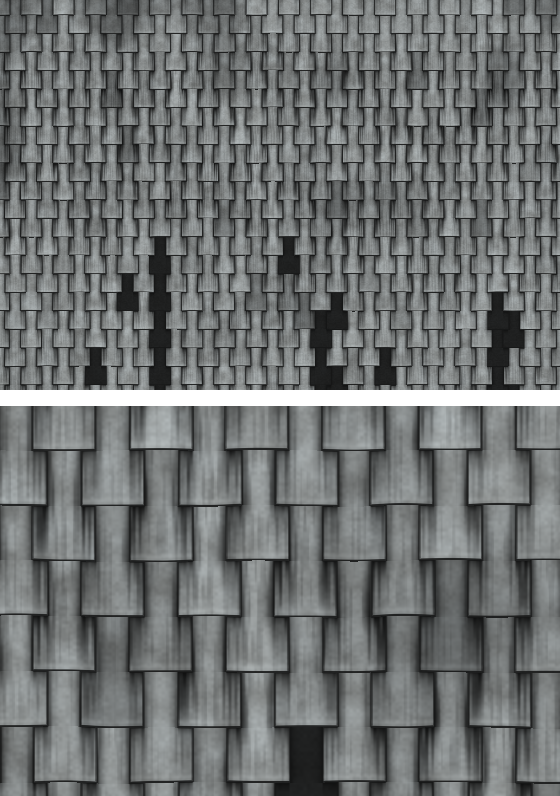
Top, the full canvas; bottom, a detail of the centre.
Give the GLSL for this texture, as a WebGL 1 fragment shader.

```glsl
precision highp float;
// Weathered grey wall of overlapping shingles: 17.4 across, 21 staggered rows.
// Each tile shows a narrow neck between two tiles above and a wide foot below;
// noise adds cloudy patina and drip stains, and a few tiles are missing.
uniform vec2 u_resolution;

float hash(vec2 p) {
  return fract(sin(dot(p, vec2(127.1, 311.7))) * 43758.545);
}

float noise(vec2 p) {
  vec2 i = floor(p), f = fract(p);
  f = f * f * (3.0 - 2.0 * f);
  return mix(mix(hash(i), hash(i + vec2(1.0, 0.0)), f.x),
             mix(hash(i + vec2(0.0, 1.0)), hash(i + 1.0), f.x), f.y);
}

float fbm(vec2 p) {
  float sum = 0.0, amp = 0.53;
  for (int i = 0; i < 4; i++) {
    sum += amp * noise(p);
    p = p * 2.1 + 7.3;
    amp *= 0.5;
  }
  return sum;
}

// 1.0 where a tile has fallen off: vertical clusters plus a sparse lattice
float missing(vec2 tile) {
  float c = tile.x, row = tile.y;
  float d = mod(c - 2.3, 5.4) - 2.7;
  bool cluster = abs(d) < 0.45 && c > 3.0
              && row > 13.5 + 3.0 * step(6.0, c)
              && (abs(row - 19.5) > 1.0 || d < 0.05);
  bool stray = row > 13.5 && mod(row, 2.0) < 0.5
            && abs(mod(c + 2.5 * row, 9.0) - 8.0) < 0.25
            && abs(abs(c - 7.5) - 3.0) < 2.0;
  return (cluster || stray) ? 1.0 : 0.0;
}

void main() {
  // Canvas heights, measured down from the top left
  vec2 q = vec2(gl_FragCoord.x, u_resolution.y - gl_FragCoord.y) / u_resolution.y;
  float px = 1.0 / u_resolution.y;
  vec2 pitch = vec2(0.0825, 0.0474);
  vec2 g = (q + vec2(0.0023, 0.0081)) / pitch;
  g.y += 0.05 * (noise(g * vec2(2.0, 0.7)) - 0.5);

  // Staggered grid: a wide foot in each cell, a neck of the next row in the gap
  float row = floor(g.y), v = fract(g.y);
  float stagger = 0.5 * mod(row, 2.0);
  float col = floor(g.x - stagger + 0.5) + stagger;
  float u = g.x - col;
  float side = abs(u + 0.022 * (hash(vec2(col, row)) - 0.5)) - 0.325;
  bool foot = side < 0.0;
  float toward = u < 0.0 ? -0.5 : 0.5;
  vec2 tile = foot ? vec2(col, row) : vec2(col + toward, row + 1.0);
  float s = foot ? u : u - toward;
  float t = foot ? 1.0 + v : v;
  float seed = hash(tile + 3.7);

  // Cloudy metal, varied from tile to tile
  float cloud = fbm(g * vec2(3.2, 2.2) + seed * 40.0);
  float grain = noise(q * 330.0);
  float tone = 0.585 + 0.09 * (seed - 0.5) + 0.24 * (cloud - 0.5)
             + 0.05 * (grain - 0.5);
  tone *= 1.0 - 0.26 * smoothstep(0.5, 0.8, noise(q * vec2(7.0, 5.0) + 2.0))
              * (1.0 - smoothstep(0.4, 0.65, q.y));
  tone *= 1.0 - 0.24 * step(0.955, hash(tile + 9.1));

  // Drip stains: dark flanks that spread inwards on the neck and fade on the foot
  float wear = mix(0.4, 1.0, smoothstep(0.02, 0.2, q.y))
             * (1.0 - 0.25 * smoothstep(0.55, 0.8, q.y))
             * (0.65 + 0.6 * hash(tile + 5.3));
  float streak = noise(vec2(s * 32.0 + seed * 90.0, t * 1.3));
  float flank = smoothstep(0.05, 0.2, abs(s) - 0.06 * max(t - 1.0, 0.0));
  float fade = t < 1.0 ? 0.55 + 0.45 * t : 1.0 - 0.72 * (t - 1.0);
  tone *= 1.0 - min(0.75, 0.52 * wear * flank * fade * (0.4 + 1.1 * streak));
  tone *= 1.0 - 0.12 * wear * smoothstep(0.4, 0.9, streak);

  // Exposed backing where a tile is gone
  float gone = missing(tile);
  float backing = 0.125 + 0.025 * (cloud - 0.5) + 0.02 * (grain - 0.5);
  tone = mix(tone, backing, gone);

  // Shadows beside and below the overlapping feet
  float sideDist = abs(side) * pitch.x;
  float overhang = foot ? smoothstep(0.16, 0.185, abs(s)) : 0.0;
  float shade = foot ? 0.55 * overhang * exp(-v * 9.0)
                     : 0.42 * exp(-sideDist / 0.0035);
  tone *= 1.0 - shade;

  // Thin side seams and heavier bottom lips
  float seam = 1.0 - smoothstep(0.0004, 0.0011 + px * 0.6, sideDist);
  float lip = foot ? 1.0 - smoothstep(0.001, 0.0016 + px * 0.6, (1.0 - v) * pitch.y) : 0.0;
  float under = overhang * (1.0 - smoothstep(0.0, 0.0006 + px * 0.6, v * pitch.y));
  float line = max(0.68 * seam, 0.9 * max(lip, under));
  tone = mix(tone, 0.09, line);

  // Bright worn rim just above the lip
  float rim = foot ? smoothstep(0.82, 0.9, v) * (1.0 - smoothstep(0.9, 0.95, v)) : 0.0;
  tone += 0.035 * rim * (1.0 - gone);

  // Faint cool patina
  vec3 patina = mix(vec3(0.985, 1.005, 0.995), vec3(0.96, 1.0, 1.01), cloud);
  gl_FragColor = vec4(clamp(tone * patina, 0.0, 1.0), 1.0);
}
```
